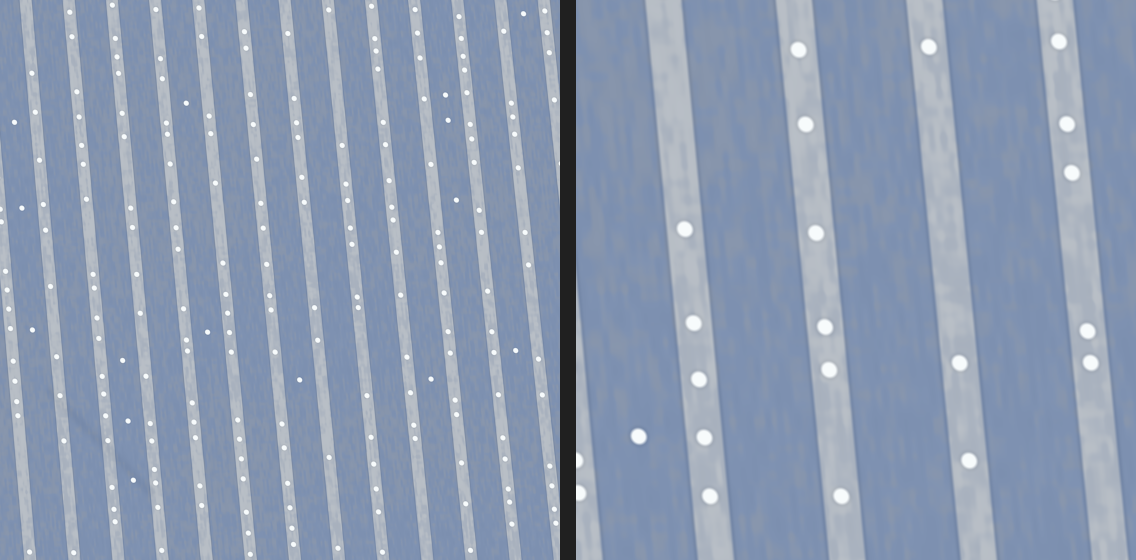
Left, the full canvas; right, a detail of the centre.
Write a Shadertoy shader that draws this pattern.

```glsl
// Blue woven cloth with slanted pale grey stripes, beaded with white dots.
// A sheared, slightly fanning lattice gives the stripes; hashed cells along
// each stripe place the dots, and stretched value noise makes the weave.

float hash(vec2 p) {
    vec3 q = fract(p.xyx * vec3(0.1031, 0.1030, 0.0973));
    q += dot(q, q.yzx + 33.33);
    return fract((q.x + q.y) * q.z);
}

float noise(vec2 p) {
    vec2 i = floor(p), f = fract(p);
    f = f * f * (3.0 - 2.0 * f);
    return mix(mix(hash(i), hash(i + vec2(1, 0)), f.x),
               mix(hash(i + vec2(0, 1)), hash(i + vec2(1, 1)), f.x), f.y);
}

float segment(vec2 p, vec2 a, vec2 b) {
    vec2 ab = b - a;
    return length(p - a - ab * clamp(dot(p - a, ab) / dot(ab, ab), 0.0, 1.0));
}

// Distance to the jittered dot in this cell; far away if the cell is empty.
float dotDistance(float column, float down, float pitch, float chance, float seed) {
    const float rows = 26.0;
    vec2 cell = vec2(floor(column), floor(down * rows));
    vec2 key = cell + seed;
    if (hash(key) > chance) return 1.0;
    float jitter = (hash(key + 71.0) - 0.5) * 0.6;
    return length(vec2((fract(column) - 0.5) * pitch,
                       (fract(down * rows) - 0.5 - jitter) / rows));
}

void mainImage(out vec4 fragColor, in vec2 fragCoord) {
    vec2 uv = fragCoord / iResolution.y;
    float down = 1.0 - uv.y;
    float soft = max(0.0012, 0.8 / iResolution.y);

    // Stripe lattice: leans right and widens a little towards the bottom
    float pitch = mix(0.0771, 0.0788, down);
    float column = (uv.x - mix(0.0456, 0.1328, down)) / pitch + 0.5;
    float stripeEdge = abs(fract(column) - 0.5) * pitch - 0.0107;
    float stripe = 1.0 - smoothstep(-soft, soft, stripeEdge);

    // Weave: fine threads along the stripes over broad, soft mottling
    float thread = noise(vec2(column * 22.0, down * 65.0));
    float grain = noise(vec2(column * 11.0, down * 190.0) + 40.0);
    float cloud = noise(uv * 5.0 + 9.0);
    float weave = 0.45 * thread + 0.3 * grain + 0.25 * cloud;
    float tone = smoothstep(0.38, 0.75, weave);
    vec3 blue = mix(vec3(0.495, 0.57, 0.695), vec3(0.525, 0.58, 0.67), tone);
    vec3 grey = mix(vec3(0.665, 0.70, 0.75), vec3(0.715, 0.74, 0.77),
                    smoothstep(0.3, 0.65, weave));
    vec3 color = mix(blue, grey, stripe) + (thread - 0.5) * 0.018;

    // Thin shaded seam and a faint crease in the cloth
    color -= 0.035 * exp(-pow((stripeEdge - 0.001) / 0.0012, 2.0));
    float crease = segment(vec2(uv.x, down), vec2(0.09, 0.70), vec2(0.27, 0.88));
    color -= 0.025 * exp(-pow(crease / 0.009, 2.0));

    // Beads on the stripes, with rare strays midway between them
    float beads = dotDistance(column, down, pitch, 0.56, 17.0);
    float strays = dotDistance(column + 0.5, down, pitch, 0.045, 137.0);
    float d = min(beads, strays);
    color -= 0.04 * (1.0 - smoothstep(0.0045, 0.0078, d));
    color = mix(color, vec3(0.97, 0.985, 0.99),
                1.0 - smoothstep(0.0046 - soft, 0.0046 + soft, d));

    fragColor = vec4(color, 1.0);
}
```
